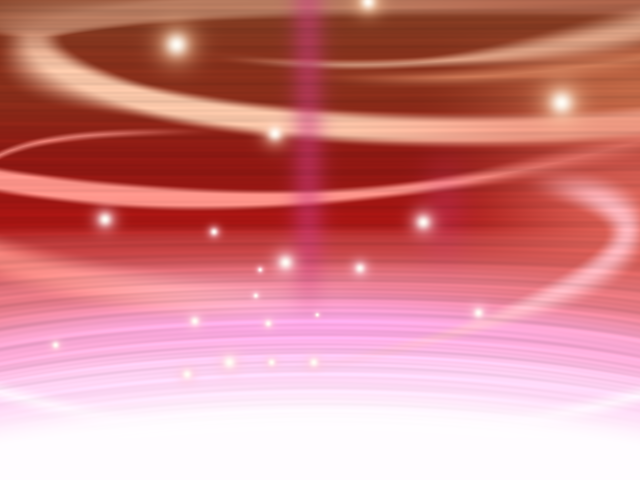
This background is drawn by a Shadertoy shader. Its source:

```glsl
// Glowing ribbons swirl over a red backdrop that brightens to white at the floor.
// Ribbons are bands around ellipses and parabolas; layered sines add fine streaks,
// and soft Gaussian orbs float on top. Lengths are in canvas heights.

const float WIDTH = 1.3333;          // canvas width in heights
const float DOME_BEND = 0.13;        // curvature of the lower streaks
const float STREAK_GAIN = 0.035;
const float ORB_HALO = 0.65;
const vec3 PEACH = vec3(1.0, 0.82, 0.70);
const vec3 CORAL = vec3(1.0, 0.59, 0.55);
const vec3 BLUSH = vec3(1.0, 0.75, 0.79);
const vec3 SALMON = vec3(0.90, 0.45, 0.40);
const vec3 MAGENTA = vec3(0.80, 0.24, 0.52);
const vec3 ORCHID = vec3(1.0, 0.66, 0.97);

// Backdrop colours from the floor up, and the heights where they sit
const int STOPS = 9;
const float HEIGHTS[STOPS] = float[](0.12, 0.225, 0.32, 0.41, 0.495, 0.54, 0.65, 0.83, 1.0);
const vec3 BACKDROP[STOPS] = vec3[](
    vec3(1.0, 0.99, 1.0), vec3(1.0, 0.84, 0.96), vec3(0.98, 0.66, 0.83),
    vec3(0.89, 0.46, 0.50), vec3(0.75, 0.24, 0.24), vec3(0.65, 0.08, 0.07),
    vec3(0.56, 0.09, 0.07), vec3(0.53, 0.18, 0.10), vec3(0.50, 0.23, 0.13));

// Orbs: centre and glow radius
const int ORBS = 16;
const vec3 ORB[ORBS] = vec3[](
    vec3(0.368, 0.907, 0.044), vec3(0.767, 0.996, 0.030), vec3(1.170, 0.786, 0.046),
    vec3(0.573, 0.722, 0.029), vec3(0.219, 0.543, 0.025), vec3(0.446, 0.517, 0.014),
    vec3(0.882, 0.537, 0.027), vec3(0.595, 0.453, 0.027), vec3(0.750, 0.441, 0.019),
    vec3(0.542, 0.438, 0.009), vec3(0.533, 0.384, 0.010), vec3(0.406, 0.331, 0.018),
    vec3(0.559, 0.326, 0.014), vec3(0.661, 0.344, 0.008), vec3(0.997, 0.348, 0.019),
    vec3(0.116, 0.281, 0.014));

vec3 backdrop(float y) {
    vec3 c = BACKDROP[0];
    for (int i = 1; i < STOPS; i++)
        c = mix(c, BACKDROP[i], smoothstep(HEIGHTS[i - 1], HEIGHTS[i], y));
    return c;
}

float fall(float a, float b, float x) { return 1.0 - smoothstep(a, b, x); }

float band(float d, float halfWidth, float soft) {
    return fall(halfWidth - soft, halfWidth + soft, abs(d));
}

// Approximate distance to an ellipse with separate upper and lower radii
float ellipse(vec2 d, float rx, float up, float down) {
    vec2 r = vec2(rx, d.y > 0.0 ? up : down);
    vec2 q = d / r;
    float f = max(length(q), 0.001);
    return (f - 1.0) * f / max(length(q / r), 0.001);
}

float bowl(vec2 p, vec2 lowest, float bend) {
    float dx = p.x - lowest.x;
    return p.y - lowest.y - bend * dx * dx;
}

float streaks(float s, float x) {
    return sin(s * 171.0 + 2.0 * sin(x * 2.3)) + 0.8 * sin(s * 337.0 + 3.0 * sin(x * 1.7 + 1.0))
         + 0.6 * sin(s * 613.0 + sin(s * 47.0) * 2.0);
}

void addOrb(inout vec3 col, vec2 p, vec3 orb) {
    float d = length(p - orb.xy) / orb.z;
    vec3 tint = mix(vec3(1.0, 0.78, 0.84), vec3(1.0, 0.80, 0.62), smoothstep(0.5, 0.85, orb.y));
    col = mix(col, tint, ORB_HALO * exp(-d * d));
    col = mix(col, vec3(1.0, 0.99, 0.96), exp(-d * d * 4.5));
}

void mainImage(out vec4 fragColor, in vec2 fragCoord) {
    vec2 p = fragCoord / iResolution.xy * vec2(WIDTH, 1.0);
    float mid = p.x - 0.66;
    float low = fall(0.2, 0.6, p.y);
    float dome = p.y + DOME_BEND * low * mid * mid;
    vec3 col = backdrop(dome);

    // Broad glows on the right and above the floor
    float right = smoothstep(0.85, WIDTH, p.x);
    col = mix(col, SALMON, 0.8 * right * band(p.y - 0.57, 0.14, 0.13));
    col = mix(col, vec3(0.86, 0.52, 0.36), 0.65 * right * band(p.y - 0.81, 0.08, 0.08));
    col = mix(col, ORCHID, 0.6 * exp(-mid * mid * 7.0) * band(p.y - 0.33, 0.05, 0.09));

    // Top loop: wide at its left turn, narrow along its front
    vec2 d = p - vec2(0.972, 0.922);
    float turn = fall(0.0, 0.32, p.x);
    float loopBand = band(ellipse(d, 0.90, 0.078, 0.194), mix(0.027, 0.040, turn), mix(0.013, 0.036, turn));
    float loopGain = mix(0.92, 0.42, smoothstep(-0.07, 0.04, d.y)) * mix(1.0, 0.75, right);
    col = mix(col, mix(PEACH, vec3(1.0, 0.70, 0.61), smoothstep(0.6, 1.1, p.x)), loopBand * loopGain);

    // Thin inner trails of the top loop
    float flare = smoothstep(0.85, WIDTH, p.x);
    float trail = band(bowl(p, vec2(0.73, 0.865), 0.21), 0.006 + 0.022 * flare, 0.008 + 0.018 * flare);
    col = mix(col, PEACH, 0.65 * trail * smoothstep(0.42, 0.75, p.x));
    trail = band(bowl(p, vec2(0.82, 0.836), 0.16), 0.010, 0.012 + 0.012 * flare);
    col = mix(col, vec3(0.93, 0.62, 0.46), 0.6 * trail * smoothstep(0.6, 1.0, p.x));

    // Middle ribbon with its thin far edge
    float taper = smoothstep(0.2, 0.85, p.x);
    trail = band(bowl(p, vec2(0.486, 0.584), 0.17), mix(0.022, 0.010, taper), 0.008 + 0.022 * flare);
    col = mix(col, CORAL, trail * mix(0.97, 0.5, flare));
    trail = band(p.y - 0.727 + 0.05 * exp(-p.x * 9.0), 0.005, 0.007);
    col = mix(col, CORAL, 0.8 * trail * fall(0.15, 0.48, p.x));

    // Lower ribbon: soft left sweep, then a tilted turn on the right
    trail = band(bowl(p, vec2(0.55, 0.375), 0.28), 0.032, 0.027);
    col = mix(col, mix(CORAL, BLUSH, smoothstep(0.0, 0.6, p.x)), 0.75 * trail * fall(0.3, 0.8, p.x));
    d = vec2(p.x - 0.521, p.y - 0.523 + 0.15 * (1.319 - p.x));
    float tip = smoothstep(0.9, 1.3, p.x);
    trail = band(ellipse(d, 0.785, 0.191, 0.191), 0.009 + 0.016 * tip, 0.010 + 0.014 * tip);
    float reach = d.y > 0.0 ? smoothstep(1.08, 1.28, p.x) : smoothstep(0.52, 1.15, p.x);
    col = mix(col, BLUSH, trail * reach * 0.85);

    // Pale arcs rising at both sides of the floor
    trail = band(bowl(p, vec2(0.68, 0.09), 0.2), 0.010, 0.020);
    col = mix(col, vec3(1.0), 0.8 * trail * smoothstep(0.3, 0.6, abs(mid)));

    // Vertical light beams
    float beam = exp(-pow((p.x - 0.642) / 0.036, 2.0)) * smoothstep(0.3, 0.5, p.y);
    col = mix(col, MAGENTA, 0.48 * beam);
    beam = exp(-pow((p.x - 0.925) / 0.05, 2.0)) * band(p.y - 0.56, 0.08, 0.10);
    col = mix(col, MAGENTA, 0.30 * beam);

    // Fine streaks, fading out at the white floor
    col *= 1.0 + STREAK_GAIN * streaks(dome, p.x) * smoothstep(0.08, 0.3, p.y) * mix(0.7, 1.0, low);

    // Floating orbs and a row near the floor
    for (int i = 0; i < ORBS; i++) addOrb(col, p, ORB[i]);
    for (int i = 0; i < 4; i++) {
        float k = float(i);
        addOrb(col, p, vec3(0.39 + 0.088 * k, 0.220 + 0.025 * min(k, 1.0), 0.020 + 0.006 * sin(k * 2.0)));
    }
    fragColor = vec4(clamp(col, 0.0, 1.0), 1.0);
}
```
